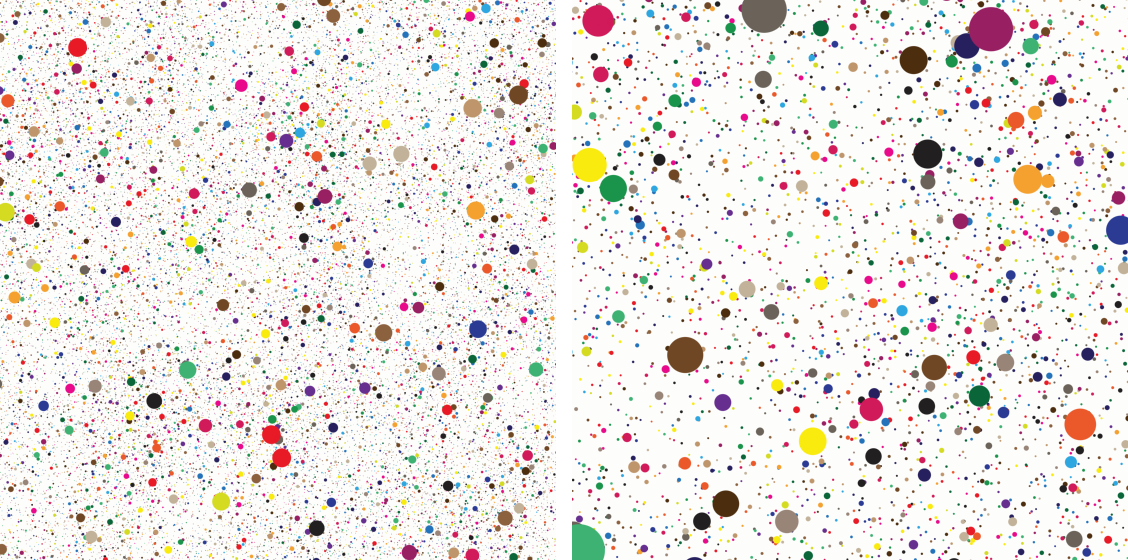
Left: the whole. Right: its middle third, enlarged.
A WebGL 2 fragment shader for this pattern:

```glsl
#version 300 es
precision highp float;
// Multicoloured paint spatter: round dots of many sizes scattered on white.

uniform vec2 u_resolution;
out vec4 fragColor;

const vec3 VIVID[16] = vec3[16](
  vec3(0.98, 0.92, 0.06), vec3(0.83, 0.86, 0.13), vec3(0.96, 0.63, 0.19), vec3(0.92, 0.35, 0.17),
  vec3(0.91, 0.10, 0.15), vec3(0.82, 0.10, 0.35), vec3(0.91, 0.04, 0.54), vec3(0.60, 0.12, 0.39),
  vec3(0.40, 0.18, 0.56), vec3(0.15, 0.13, 0.37), vec3(0.17, 0.23, 0.58), vec3(0.14, 0.45, 0.73),
  vec3(0.18, 0.65, 0.88), vec3(0.10, 0.58, 0.29), vec3(0.04, 0.40, 0.22), vec3(0.24, 0.70, 0.45));

const vec3 EARTH[8] = vec3[8](
  vec3(0.55, 0.38, 0.24), vec3(0.75, 0.59, 0.42), vec3(0.44, 0.28, 0.14), vec3(0.30, 0.18, 0.06),
  vec3(0.42, 0.39, 0.35), vec3(0.60, 0.52, 0.47), vec3(0.76, 0.70, 0.60), vec3(0.13, 0.12, 0.12));

// Integer hash: three independent values in 0..1 for each lattice point
vec3 hash3(vec3 p) {
  uvec3 v = uvec3(ivec3(p) + 64) * 1664525u + 1013904223u;
  v.x += v.y * v.z; v.y += v.z * v.x; v.z += v.x * v.y;
  v ^= v >> 16u;
  v.x += v.y * v.z; v.y += v.z * v.x; v.z += v.x * v.y;
  return vec3(v >> 8u) / 16777216.0;
}

float cornerGradient(vec2 cell, vec2 corner, vec2 f) {
  float angle = 6.2832 * hash3(vec3(cell + corner, 90.0)).x;
  return dot(vec2(cos(angle), sin(angle)), f - corner);
}

float gradientNoise(vec2 p) {
  vec2 cell = floor(p), f = p - cell;
  vec2 w = f * f * f * (f * (f * 6.0 - 15.0) + 10.0);
  return mix(
    mix(cornerGradient(cell, vec2(0, 0), f), cornerGradient(cell, vec2(1, 0), f), w.x),
    mix(cornerGradient(cell, vec2(0, 1), f), cornerGradient(cell, vec2(1, 1), f), w.x), w.y);
}

vec3 dotColor(float pick, float family) {
  return family < 0.34 ? EARTH[int(pick * 8.0)] : VIVID[int(pick * 16.0)];
}

// Paints one size class of dots, at most one per jittered grid cell
vec3 paintLayer(vec3 color, vec2 uv, float layer, float pixel) {
  float cells = 9.0 * pow(1.82, layer);
  float maxRadius = 0.0175 * pow(0.55, layer);
  vec2 home = floor(uv * cells);
  for (int y = -1; y <= 1; y++) {
    for (int x = -1; x <= 1; x++) {
      vec2 cell = home + vec2(x, y);
      vec3 place = hash3(vec3(cell, layer));
      vec3 look = hash3(vec3(cell, layer + 20.0));
      vec2 center = (cell + place.xy) / cells;

      // Soft clusters: noise thins and thickens the spatter
      float density = 0.4 + 0.04 * layer + 0.45 * gradientNoise(center * 6.0);
      if (place.z > density) continue;

      float radius = maxRadius * mix(0.58, 1.0, look.x);
      float edge = 0.75 * pixel;
      float cover = 1.0 - smoothstep(radius - edge, radius + edge, distance(uv, center));
      cover *= min(1.0, 1.3 * radius / pixel); // specks below a pixel fade
      color = mix(color, dotColor(look.y, look.z), cover);
    }
  }
  return color;
}

void main() {
  vec2 uv = gl_FragCoord.xy / u_resolution.y;
  float pixel = 1.0 / u_resolution.y;
  vec3 color = vec3(0.992, 0.992, 0.988);

  // Finest specks first, largest drops on top
  for (int layer = 5; layer >= 0; layer--) {
    color = paintLayer(color, uv, float(layer), pixel);
  }
  fragColor = vec4(color, 1.0);
}
```
